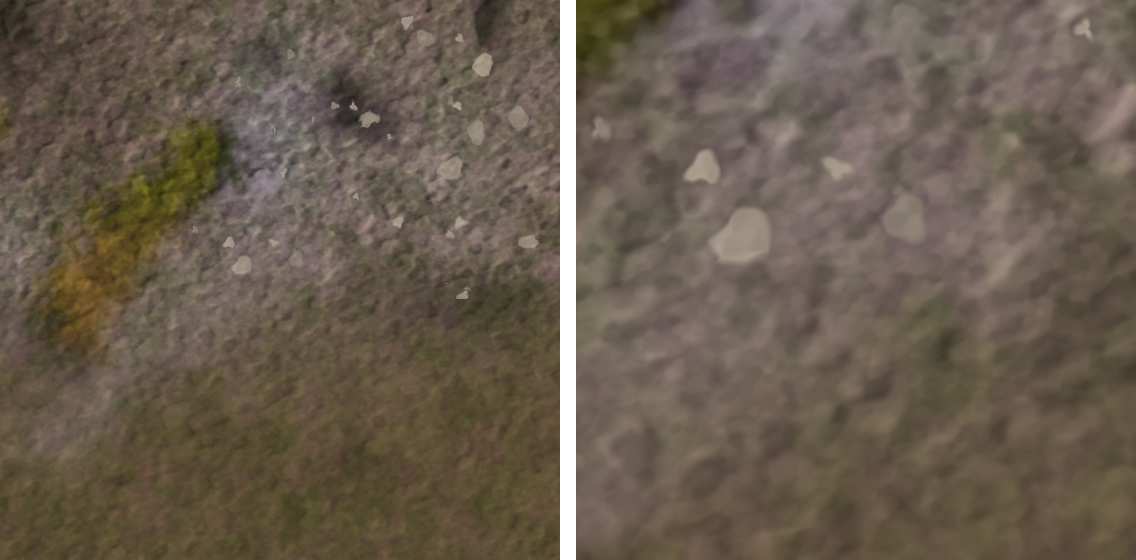
Left: the whole. Right: its middle third, enlarged.
This texture is drawn by a Shadertoy shader. Its source:

```glsl
// Rough earthen ground with gravel, a mossy streak, dark hollows and pale stones.
#define GRAIN_SCALE 64.0
#define GRAIN_CONTRAST 0.25
#define STONE_GRID 21.0
#define STONE_SHARE 0.24
#define OLIVE vec3(0.355, 0.302, 0.205)
#define BROWN vec3(0.395, 0.340, 0.285)
#define GRAVEL vec3(0.485, 0.445, 0.415)
#define UMBER vec3(0.335, 0.280, 0.240)
#define MOSS_GREEN vec3(0.290, 0.285, 0.060)
#define MOSS_OCHRE vec3(0.370, 0.285, 0.110)
#define STONE vec3(0.690, 0.640, 0.570)

float hash(vec2 p) {
    vec3 q = fract(p.xyx * 0.1031);
    q += dot(q, q.yzx + 33.33);
    return fract((q.x + q.y) * q.z);
}

vec2 hash2(vec2 p) {
    return vec2(hash(p + 17.3), hash(p + 41.7));
}

// Smooth cellular noise, about -1 to 1: random tones blended around scattered points
float cells(vec2 p) {
    vec2 cell = floor(p), f = fract(p);
    float sum = 0.0, total = 0.0;
    for (int j = -1; j <= 1; j++)
    for (int i = -1; i <= 1; i++) {
        vec2 o = vec2(i, j);
        vec2 d = o + hash2(cell + o) - f;
        float w = exp(-6.0 * dot(d, d));
        sum += w * hash(cell + o + 73.1);
        total += w;
    }
    return 2.0 * sum / total - 1.0;
}

// Soft elliptical patch
float patchAt(vec2 p, vec2 centre, vec2 radius) {
    vec2 d = (p - centre) / radius;
    return exp(-dot(d, d));
}

float segmentDist(vec2 p, vec2 a, vec2 b) {
    vec2 ab = b - a;
    return length(p - a - ab * clamp(dot(p - a, ab) / dot(ab, ab), 0.0, 1.0));
}

// Scattered angular stones: x is coverage, y is tone
vec2 stones(vec2 p, float share, float rough) {
    vec2 q = p * STONE_GRID, cell = floor(q), result = vec2(0.0);
    for (int j = -1; j <= 1; j++)
    for (int i = -1; i <= 1; i++) {
        vec2 id = cell + vec2(i, j) + 200.0;
        float size = hash(id + 5.9);
        float radius = mix(0.10, 0.38, size * size * size);
        vec2 d = q + 200.0 - id - hash2(id);
        float angle = 6.283 * hash(id + 9.2);
        d = mat2(cos(angle), sin(angle), -sin(angle), cos(angle)) * d;
        d.x *= 0.75;
        float edge = length(d) + 0.07 * rough + 0.03 * sin(3.0 * atan(d.y, d.x + 0.001));
        float cover = 1.0 - smoothstep(radius - 0.05, radius + 0.05, edge);
        cover *= step(hash(id + 2.4), share);
        if (cover > result.x) result = vec2(cover, mix(0.78, 1.08, hash(id + 6.6)));
    }
    return result;
}

void mainImage(out vec4 fragColor, in vec2 fragCoord) {
    vec2 uv = fragCoord / iResolution.xy;

    // Broad and middle sized unevenness
    float broad = cells(uv * 6.0 + 3.0);
    float middle = cells(uv * 17.0 + 40.0);
    float clump = cells(uv * 34.0 + 80.0);
    vec2 p = uv + 0.022 * vec2(broad + clump, middle - broad);

    // Slanted fine grain with light from the upper left
    vec2 g = mat2(0.88, -0.47, 0.47, 0.88) * uv * vec2(GRAIN_SCALE);
    g.x *= 0.75;
    float coarse = cells(g + 120.0);
    float relief = coarse - cells(g + vec2(120.3, 119.6));
    float fine = cells(g * 1.9 + 160.0);
    float dust = cells(g * 3.3 + 210.0);
    float grain = 0.35 * coarse + 0.55 * relief + 0.45 * fine + 0.25 * dust;

    // Soil: olive below, brown above, umber at the upper left
    float height = smoothstep(0.18, 0.55, p.y + 0.12 * (0.5 - p.x) + 0.05 * broad);
    vec3 color = mix(OLIVE, BROWN, height);
    color = mix(color, UMBER, 0.85 * patchAt(p, vec2(0.08, 0.82), vec2(0.22, 0.20)));

    // Gravel drifts and the worn diagonal track
    float gravel = 0.95 * patchAt(p, vec2(0.49, 0.76), vec2(0.13, 0.24));
    gravel += 0.65 * patchAt(p, vec2(0.78, 0.73), vec2(0.24, 0.22));
    gravel += 0.75 * patchAt(p, vec2(0.02, 0.55), vec2(0.10, 0.10));
    float track = segmentDist(p, vec2(0.08, 0.24), vec2(0.38, 0.48));
    gravel += 0.45 * exp(-track * track * 150.0);
    color = mix(color, GRAVEL, clamp(gravel + 0.12 * middle * height, 0.0, 1.0));
    color += vec3(-0.025, -0.008, 0.025) * patchAt(p, vec2(0.47, 0.73), vec2(0.10, 0.16));

    // Moss streak, green at its head and ochre at its foot
    float streak = segmentDist(p, vec2(0.345, 0.73), vec2(0.14, 0.46));
    float moss = 1.0 - smoothstep(0.025, 0.105, streak + 0.012 * fine);
    moss = max(moss, patchAt(p, vec2(-0.01, 0.77), vec2(0.035, 0.05)));
    vec3 mossColor = mix(MOSS_OCHRE, MOSS_GREEN, smoothstep(0.50, 0.72, p.y));
    color = mix(color, mossColor * (1.0 + 0.18 * clump), 0.88 * moss);

    // Dark hollows
    float hollow = patchAt(p, vec2(0.63, 0.81), vec2(0.075, 0.055));
    hollow += patchAt(p, vec2(0.89, 0.97), vec2(0.035, 0.07));
    hollow += 0.8 * patchAt(p, vec2(0.41, 0.73), vec2(0.025, 0.08));
    hollow += 0.7 * patchAt(p, vec2(0.01, 0.95), vec2(0.07, 0.08));
    hollow += 0.5 * patchAt(p, vec2(0.47, 0.90), vec2(0.05, 0.04));
    hollow += 0.45 * patchAt(p, vec2(0.82, 0.46), vec2(0.14, 0.06));
    hollow += 0.4 * patchAt(p, vec2(0.09, 0.40), vec2(0.08, 0.06));
    hollow += 0.3 * patchAt(p, vec2(0.64, 0.17), vec2(0.07, 0.04));
    color *= 1.0 - 0.55 * clamp(hollow * (1.0 + 0.3 * clump), 0.0, 1.0);

    // Grain is harsher above, with faint tints of violet and green
    float harsh = mix(0.55, 1.15, smoothstep(0.25, 0.65, uv.y));
    color *= 1.0 + GRAIN_CONTRAST * harsh * grain + 0.07 * middle + 0.07 * clump;
    color += 0.012 * vec3(0.6, -0.8, 0.9) * (middle + cells(uv * 45.0 + 260.0));

    // Stones gather at the upper right, a few at the left
    float field = smoothstep(0.42, 0.62, uv.y) * smoothstep(0.30, 0.65, uv.x);
    field += 0.5 * patchAt(uv, vec2(0.15, 0.62), vec2(0.12, 0.10));
    vec2 stone = stones(uv, STONE_SHARE * field, fine);
    color = mix(color, STONE * stone.y * (1.0 + 0.08 * fine), 0.85 * stone.x);

    fragColor = vec4(clamp(color, 0.0, 1.0), 1.0);
}
```
